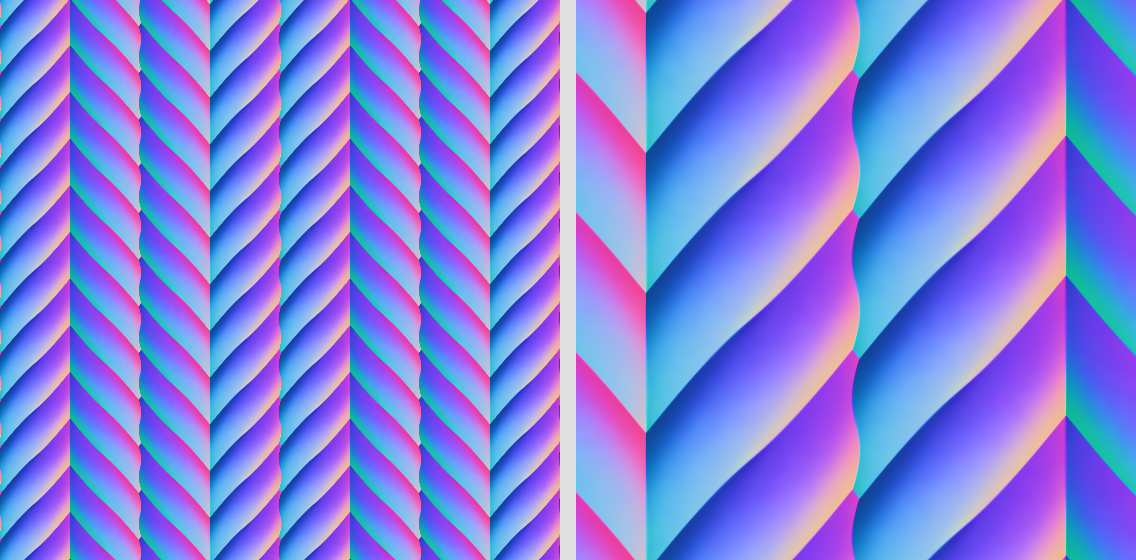
Left, the full canvas; right, a detail of the centre.
Write a WebGL 1 fragment shader that draws this texture map.

```glsl
precision highp float;
// Normal map of eight twisted four-strand ropes in mirrored, half-shifted pairs.
uniform vec2 u_resolution;

const float PI = 3.14159265;
const float ROPES = 8.0;          // ropes across the canvas
const float TURNS_DOWN = 12.0;    // strand repeats down the canvas
const float HELIX_RADIUS = 0.55;  // in half rope widths
const float STRAND_RADIUS = 0.55;
const float SHARPNESS = 55.0;     // crispness of the joins
const float CREASE_PHASE = 0.22;

vec2 hashGradient(vec2 cell) {
  float angle = 2.0 * PI * fract(sin(dot(cell, vec2(127.1, 311.7))) * 4375.85);
  return vec2(cos(angle), sin(angle));
}

float gradientNoise(vec2 p) {
  vec2 i = floor(p);
  vec2 f = fract(p);
  vec2 w = f * f * f * (f * (f * 6.0 - 15.0) + 10.0);
  vec2 e = vec2(1.0, 0.0);
  float low = mix(dot(hashGradient(i), f),
                  dot(hashGradient(i + e.xy), f - e.xy), w.x);
  float high = mix(dot(hashGradient(i + e.yx), f - e.yx),
                   dot(hashGradient(i + e.xx), f - e.xx), w.x);
  return mix(low, high, w.y);
}

// Twist direction: +1 rises to the right, -1 rises to the left.
float twistOf(float rope) {
  return mod(rope + 1.0, 4.0) < 2.0 ? 1.0 : -1.0;
}

// Each pair of mirrored ropes is half a strand out of step with the next.
float shiftOf(float rope) {
  return CREASE_PHASE + 0.5 * mod(floor(rope / 2.0), 2.0);
}

// Slope in x and y, and height, of one strand; x is measured from the rope axis.
vec3 strandSurface(float x, float angle, float twist, float anglePerY) {
  float centerX = twist * HELIX_RADIUS * sin(angle);
  float centerZ = HELIX_RADIUS * cos(angle);
  float u = (x - centerX) / STRAND_RADIUS;
  float u2 = u * u;
  float fall = u * (0.7 + 1.2 * u2 * u2);
  float drop = STRAND_RADIUS * u2 * (0.35 + 0.2 * u2 * u2);
  float slopeY = anglePerY * (fall * twist * centerZ - HELIX_RADIUS * sin(angle));
  return vec3(-fall, slopeY, centerZ - drop);
}

// Blended slope of the visible strands, steepened in the deepest creases.
vec2 ropeSlope(vec2 uv) {
  float rope = floor(uv.x * ROPES);
  float turn = uv.y * TURNS_DOWN;
  float anglePerY = 0.5 * PI * TURNS_DOWN / (2.0 * ROPES);
  float best = -9.0;
  float second = -9.0;
  vec3 total = vec3(0.0);
  for (int side = -1; side <= 1; side++) {
    float id = rope + float(side);
    float x = (uv.x * ROPES - id - 0.5) * 2.0;
    for (int k = 0; k < 4; k++) {
      float angle = 0.5 * PI * (turn - shiftOf(id) + 0.5 + float(k));
      vec3 surface = strandSurface(x, angle, twistOf(id), anglePerY);
      float weight = exp(SHARPNESS * max(surface.z, -1.4));
      total += weight * vec3(surface.xy, 1.0);
      second = max(second, min(best, surface.z));
      best = max(best, surface.z);
    }
  }
  float axisX = (fract(uv.x * ROPES) - 0.5) * 2.0;
  float crease = exp(-(best - second) / 0.09) * exp(-axisX * axisX / 0.05);
  return total.xy / total.z * (1.0 + 1.3 * crease);
}

// Packs a surface slope as a colour, with green pointing down.
vec3 normalColour(vec2 slope) {
  vec3 normal = normalize(vec3(-slope.x, slope.y, 1.0));
  return 0.5 + 0.5 * normal;
}

void main() {
  vec2 uv = gl_FragCoord.xy / u_resolution;
  vec2 slope = ropeSlope(uv);

  // Faint unevenness of the fibre
  vec2 grain = vec2(gradientNoise(uv * 90.0), gradientNoise(uv * 90.0 + 37.0));
  slope += 0.05 * grain;

  gl_FragColor = vec4(normalColour(slope), 1.0);
}
```
